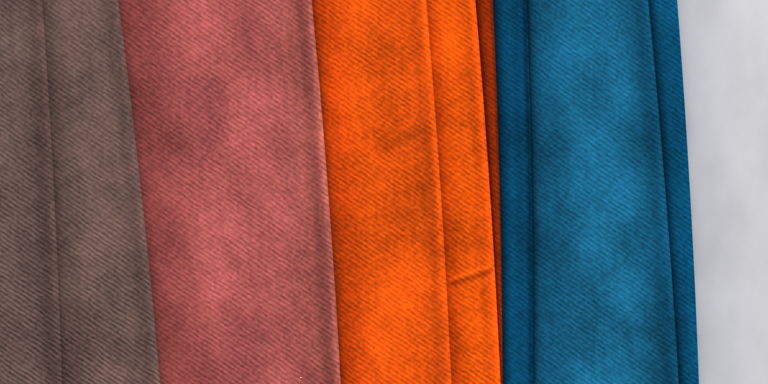
This texture is drawn by a Shadertoy shader. Its source:

```glsl
// Hanging velvet drapes in brown, rose, orange and blue beside a pale wall.
// Slanted, slightly bowed sheets are layered left to right, each with its own
// shading, contact shadow and lit rim; noise gives the nap, fine lines the twill.
#define EDGE_SOFT 0.0012
#define EDGE_BOW 0.0026
#define SHADOW_WIDTH 0.006
#define RIM_WIDTH 0.0042
#define NAP_AMOUNT 0.46
#define GRAIN_AMOUNT 0.20
#define TWILL_AMOUNT 0.10
#define TWILL_COUNT 92.0
#define WALL_MOTTLE 0.10
#define SPECK_RARITY 0.9988

float hash(vec2 p) {
    return fract(sin(dot(p, vec2(127.1, 311.7))) * 43758.5453);
}

float noise(vec2 p) {
    vec2 i = floor(p), f = fract(p);
    f = f * f * (3.0 - 2.0 * f);
    return mix(mix(hash(i), hash(i + vec2(1, 0)), f.x),
               mix(hash(i + vec2(0, 1)), hash(i + vec2(1, 1)), f.x), f.y);
}

float fbm(vec2 p) {
    float sum = 0.0, amp = 0.5;
    for (int i = 0; i < 5; i++) {
        sum += amp * noise(p);
        p = mat2(1.6, 1.2, -1.2, 1.6) * p + 7.3;
        amp *= 0.5;
    }
    return sum;
}

// Horizontal place of an edge given as (top, bottom)
float edgeAt(vec2 e, float y) {
    return mix(e.y, e.x, y) + EDGE_BOW * 4.0 * y * (1.0 - y);
}

float bell(float x, float width) {
    return exp(-x * x / (width * width));
}

// Lays one sheet over everything to the right of its left edge
void sheet(inout vec3 col, vec2 uv, vec2 leftEdge, vec2 rightEdge,
           vec3 leftCol, vec3 midCol, vec3 rightCol, float shadow, float rim) {
    float l = edgeAt(leftEdge, uv.y), r = edgeAt(rightEdge, uv.y);
    float s = clamp((uv.x - l) / max(r - l, 0.001), 0.0, 1.0);
    vec3 c = mix(leftCol, midCol, smoothstep(0.0, 0.4, s));
    c = mix(c, rightCol, smoothstep(0.68, 1.0, s));
    c *= 1.0 - shadow * exp(-max(uv.x - l, 0.0) / SHADOW_WIDTH);
    float fray = 0.6 + 0.8 * noise(uv * vec2(300.0, 90.0));
    c *= 1.0 + rim * fray * bell(uv.x - r + 0.003, RIM_WIDTH);
    c *= 1.0 - 0.5 * abs(rim) * bell(uv.x - r + 0.016, 0.008);
    col = mix(col, c, smoothstep(-EDGE_SOFT, EDGE_SOFT, uv.x - l));
}

void mainImage(out vec4 fragColor, in vec2 fragCoord) {
    vec2 uv = fragCoord / iResolution.xy;
    vec2 p = vec2(uv.x * 2.0, uv.y);

    // Edges as (top, bottom), in canvas widths
    vec2 start = vec2(-0.06, -0.04);
    vec2 brownFold = vec2(0.055, 0.081), roseEdge = vec2(0.154, 0.209);
    vec2 orangeEdge = vec2(0.406, 0.444), orangeFold = vec2(0.555, 0.588);
    vec2 rustEdge = vec2(0.619, 0.652), blueEdge = vec2(0.642, 0.655);
    vec2 blueFold = vec2(0.686, 0.694), blueSide = vec2(0.844, 0.884);
    vec2 wallEdge = vec2(0.8815, 0.910);

    // Brown, rose and orange sheets
    vec3 col = vec3(0.36, 0.29, 0.27);
    sheet(col, uv, start, brownFold, vec3(0.37, 0.30, 0.28),
          vec3(0.41, 0.33, 0.31), vec3(0.36, 0.28, 0.26), 0.0, 0.12);
    sheet(col, uv, brownFold, roseEdge, vec3(0.37, 0.29, 0.27),
          vec3(0.42, 0.33, 0.31), vec3(0.39, 0.30, 0.28), 0.22, 0.10);
    sheet(col, uv, roseEdge, orangeEdge, vec3(0.53, 0.26, 0.25),
          vec3(0.67, 0.34, 0.33), vec3(0.61, 0.32, 0.29), 0.22, 0.24);
    sheet(col, uv, orangeEdge, orangeFold, vec3(0.82, 0.27, 0.06),
          vec3(0.89, 0.33, 0.07), vec3(0.85, 0.31, 0.07), 0.42, 0.18);
    sheet(col, uv, orangeFold, rustEdge, vec3(0.85, 0.28, 0.05),
          vec3(0.91, 0.34, 0.06), vec3(0.87, 0.31, 0.07), 0.25, 0.18);
    sheet(col, uv, rustEdge, blueEdge, vec3(0.50, 0.14, 0.04),
          vec3(0.62, 0.19, 0.05), vec3(0.42, 0.14, 0.06), 0.45, 0.0);

    // Blue sheets
    sheet(col, uv, blueEdge, blueFold, vec3(0.04, 0.23, 0.35),
          vec3(0.05, 0.30, 0.44), vec3(0.04, 0.25, 0.38), 0.50, -0.25);
    sheet(col, uv, blueFold, blueSide, vec3(0.08, 0.33, 0.46),
          vec3(0.11, 0.40, 0.54), vec3(0.07, 0.30, 0.42), 0.65, 0.12);
    sheet(col, uv, blueSide, wallEdge, vec3(0.04, 0.24, 0.36),
          vec3(0.05, 0.31, 0.45), vec3(0.04, 0.29, 0.43), 0.45, 0.08);

    // Soft creases across the orange cloth
    float x = uv.x;
    float inFold = smoothstep(0.0, 0.01, x - edgeAt(orangeFold, uv.y))
                 * (1.0 - smoothstep(-0.008, 0.0, x - edgeAt(rustEdge, uv.y)));
    float crease = uv.y - 0.275 - 0.65 * (x - 0.59);
    col *= 1.0 + inFold * (0.16 * bell(crease, 0.007) - 0.28 * bell(crease + 0.013, 0.009));
    float fan = uv.y - 0.64 - 0.7 * (x - 0.53);
    col *= 1.0 - 0.12 * bell(fan, 0.018) * bell(x - 0.53, 0.035);

    // Nap and twill, with the brown weave showing more
    float nap = fbm(p * vec2(11.0, 8.0) + 3.0) - 0.48;
    float grain = noise(p * 150.0) - 0.5;
    float slant = dot(p, vec2(0.55, 0.83)) + 0.004 * noise(p * 40.0);
    float twill = sin(6.2832 * TWILL_COUNT * slant) * (0.4 + noise(p * 65.0));
    float coarse = 1.0 - smoothstep(-0.005, 0.005, x - edgeAt(roseEdge, uv.y));
    col *= 1.0 + NAP_AMOUNT * nap + GRAIN_AMOUNT * grain
         + TWILL_AMOUNT * (1.0 + 0.6 * coarse * (1.0 - uv.y)) * twill;

    // Rare bright lint on the rose cloth
    vec2 cell = p * 150.0;
    float lint = step(SPECK_RARITY, hash(floor(cell)))
               * (1.0 - smoothstep(0.15, 0.45, length(fract(cell) - 0.5)));
    float onRose = step(edgeAt(roseEdge, uv.y), x) * step(x, edgeAt(orangeEdge, uv.y));
    col += 0.35 * lint * onRose;

    // Pale wall with a faint shade beside the cloth
    float gap = x - edgeAt(wallEdge, uv.y);
    vec3 wall = mix(vec3(0.75, 0.75, 0.78), vec3(0.81, 0.81, 0.83), smoothstep(0.0, 0.09, gap));
    wall *= 1.0 + WALL_MOTTLE * (fbm(p * vec2(14.0, 9.0)) - 0.48) + 0.03 * (uv.y - 0.5);
    wall *= 1.0 - 0.10 * exp(-max(gap, 0.0) / SHADOW_WIDTH);
    col = mix(col, wall, smoothstep(-EDGE_SOFT, EDGE_SOFT, gap));

    fragColor = vec4(clamp(col, 0.0, 1.0), 1.0);
}
```
